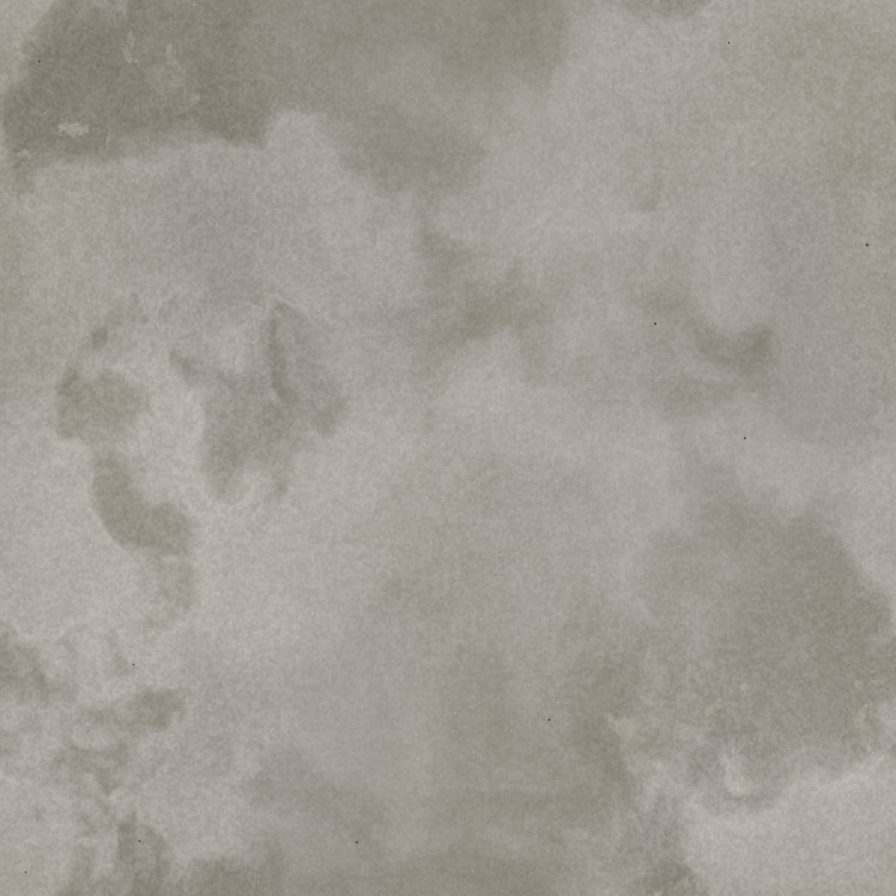
A WebGL 1 fragment shader for this texture:

```glsl
precision highp float;

uniform vec2 u_resolution;

// Colours
const vec3 BASE_COLOR = vec3(0.641, 0.621, 0.594);
const vec3 TONE_AXIS = vec3(1.0, 1.0, 1.13);
const vec3 WARM_AXIS = vec3(0.016, 0.0, -0.018);
const vec3 CHIP_COLOR = vec3(0.69, 0.66, 0.61);
const vec3 PIT_COLOR = vec3(0.27, 0.25, 0.22);

// Repeats across the canvas
const float CLOUD_REPEATS = 3.0;
const float STAIN_REPEATS = 4.0;
const float WARP_REPEATS = 5.0;
const float RAGGED_REPEATS = 17.0;
const float CHIP_REPEATS = 14.0;
const float GRAIN_REPEATS = 300.0;
const float SPECK_REPEATS = 96.0;
const float PIT_REPEATS = 9.0;

// Strengths and sizes
const float OCTAVE_GAIN = 0.57;
const float CLOUD_CONTRAST = 0.21;
const float STAIN_DEPTH = 0.092;
const float STAIN_LEVEL = 0.525;
const float CREST_GAIN = 0.02;
const float WARP_AMOUNT = 0.09;
const float RAGGED_AMOUNT = 0.03;
const float GRAIN_CONTRAST = 0.052;
const float SPECK_GAIN = 0.045;
const float SPECK_RADIUS = 0.0013;
const float PIT_RADIUS = 0.0018;
const float CELL_FALLOFF = 6.0;

vec3 hash3(vec3 p) {
  p = fract(p * vec3(0.1031, 0.1030, 0.0973));
  p += dot(p, p.yxz + 33.33);
  return fract((p.xxy + p.yxx) * p.zyx);
}

// Whole cell index in 0 .. repeats - 1, safe against rounding in mod
vec2 wrapCell(vec2 cell, float repeats) {
  return floor(mod(cell + 0.5, repeats));
}

// Smooth cellular noise that wraps after a whole number of cells
float cellNoise(vec2 uv, float repeats, float seed) {
  vec2 p = uv * repeats;
  vec2 cell = floor(p);
  vec2 local = p - cell;
  float sum = 0.0;
  float weights = 0.0;
  for (int y = -1; y <= 1; y++) {
    for (int x = -1; x <= 1; x++) {
      vec2 offset = vec2(float(x), float(y));
      vec3 rnd = hash3(vec3(wrapCell(cell + offset, repeats), seed));
      vec2 delta = offset + rnd.xy - local;
      float weight = exp(-CELL_FALLOFF * dot(delta, delta));
      sum += rnd.z * weight;
      weights += weight;
    }
  }
  return sum / weights;
}

// Octaves of cellular noise, mean near 0.5
float clouds(vec2 uv, float repeats, float seed) {
  float sum = 0.0;
  float total = 0.0;
  float amplitude = 1.0;
  for (int i = 0; i < 6; i++) {
    sum += amplitude * cellNoise(uv, repeats, seed + float(i));
    total += amplitude;
    amplitude *= OCTAVE_GAIN;
    repeats *= 2.0;
  }
  return sum / total;
}

// Offset that bends shapes
vec2 bend(vec2 uv, float repeats, float seed) {
  return vec2(cellNoise(uv, repeats, seed), cellNoise(uv, repeats, seed + 6.0)) - 0.5;
}

// Round dots, at most one per cell and kept inside it
float dots(vec2 uv, float repeats, float radius, float density, float seed) {
  vec2 p = uv * repeats;
  vec3 rnd = hash3(vec3(wrapCell(floor(p), repeats), seed));
  float dist = length(fract(p) - mix(vec2(0.2), vec2(0.8), rnd.xy)) / repeats;
  float soft = 0.7 / u_resolution.y;
  float size = radius * mix(0.5, 1.0, rnd.x);
  return step(rnd.z, density) * (1.0 - smoothstep(size - soft, size + soft, dist));
}

void main() {
  vec2 uv = gl_FragCoord.xy / u_resolution;
  vec2 warped = uv + WARP_AMOUNT * bend(uv, WARP_REPEATS, 11.0);
  warped += RAGGED_AMOUNT * bend(uv, RAGGED_REPEATS, 29.0);

  // Broad clouds and darker stains with soft to ragged edges
  float cloud = clouds(warped, CLOUD_REPEATS, 23.0);
  float damp = clouds(warped, STAIN_REPEATS, 41.0);
  float region = cellNoise(uv, CLOUD_REPEATS, 59.0);
  float edge = mix(0.17, 0.06, smoothstep(0.3, 0.8, region));
  float stain = smoothstep(STAIN_LEVEL - edge, STAIN_LEVEL + edge, damp);
  float crestOffset = (damp - STAIN_LEVEL + 0.06) / 0.03;
  float crest = exp(-crestOffset * crestOffset) * smoothstep(0.45, 0.75, region);
  float tone = CLOUD_CONTRAST * (cloud - 0.5) - STAIN_DEPTH * stain + CREST_GAIN * crest;

  // Fine sandy grain and pale specks
  float grain = cellNoise(uv, GRAIN_REPEATS, 71.0) - 0.5;
  grain += 0.4 * (cellNoise(uv, GRAIN_REPEATS * 0.5, 73.0) - 0.5);
  tone += GRAIN_CONTRAST * mix(0.7, 1.3, region) * grain;
  tone += SPECK_GAIN * dots(uv, SPECK_REPEATS, SPECK_RADIUS, 0.16, 83.0);

  // Warm and cool drift
  float warmth = cellNoise(warped, STAIN_REPEATS, 89.0) - 0.5;
  vec3 color = BASE_COLOR + TONE_AXIS * tone + WARM_AXIS * warmth;

  // Pale chips inside the stains, then sparse dark pits
  float chip = smoothstep(0.65, 0.70, clouds(warped, CHIP_REPEATS, 97.0));
  chip *= smoothstep(0.53, 0.62, damp) * smoothstep(0.4, 0.65, region);
  color = mix(color, CHIP_COLOR + grain * GRAIN_CONTRAST, 0.65 * chip);
  color = mix(color, PIT_COLOR, 0.8 * dots(uv, PIT_REPEATS, PIT_RADIUS, 0.09, 103.0));

  gl_FragColor = vec4(color, 1.0);
}
```
